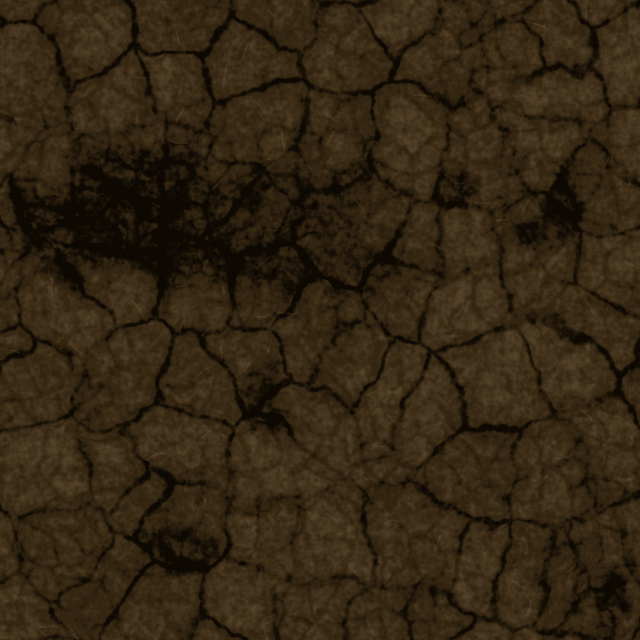
This texture is drawn by a three.js fragment shader. Its source:

```glsl
// Dry cracked brown soil with crumbly clods, dark humus patches and pale fibres.
varying vec2 vUv;

const vec3 SHADOW = vec3(0.050, 0.032, 0.008);
const vec3 EARTH = vec3(0.205, 0.148, 0.068);
const vec3 DUST = vec3(0.325, 0.254, 0.158);

vec2 hash2(vec2 p) {
  vec3 q = fract(p.xyx * vec3(0.1031, 0.1030, 0.0973));
  q += dot(q, q.yzx + 33.33);
  return fract((q.xx + q.yz) * q.zy);
}

float cornerSlope(vec2 cell, vec2 corner, vec2 f) {
  return dot(hash2(cell + corner + 57.0) * 2.0 - 1.0, f - corner);
}

float gradientNoise(vec2 p) {
  vec2 i = floor(p), f = fract(p);
  vec2 u = f * f * f * (f * (f * 6.0 - 15.0) + 10.0);
  float low = mix(cornerSlope(i, vec2(0.0), f), cornerSlope(i, vec2(1.0, 0.0), f), u.x);
  float high = mix(cornerSlope(i, vec2(0.0, 1.0), f), cornerSlope(i, vec2(1.0), f), u.x);
  return mix(low, high, u.y);
}

float fbm(vec2 p) {
  float sum = 0.0, amplitude = 1.0;
  for (int i = 0; i < 4; i++) {
    sum += amplitude * gradientNoise(p);
    p = mat2(1.6, 1.2, -1.2, 1.6) * p + 11.3;
    amplitude *= 0.5;
  }
  return sum;
}

// Voronoi clods: x = distance to the border, y = random value of the clod.
vec2 clods(vec2 p) {
  vec2 home = floor(p), f = fract(p), nearCell = vec2(0.0), nearOffset = vec2(0.0);
  float nearest = 8.0, border = 8.0;
  for (int y = -1; y <= 1; y++)
  for (int x = -1; x <= 1; x++) {
    vec2 cell = vec2(float(x), float(y));
    vec2 offset = cell + hash2(home + cell) - f;
    float d = dot(offset, offset);
    if (d < nearest) { nearest = d; nearCell = cell; nearOffset = offset; }
  }
  for (int y = -2; y <= 2; y++)
  for (int x = -2; x <= 2; x++) {
    vec2 cell = nearCell + vec2(float(x), float(y));
    vec2 offset = cell + hash2(home + cell) - f;
    vec2 across = offset - nearOffset;
    if (dot(across, across) > 0.0001)
      border = min(border, dot(0.5 * (nearOffset + offset), normalize(across)));
  }
  return vec2(border, hash2(home + nearCell + 91.0).x);
}

// Ragged soft spot, 1 inside and 0 outside.
float patchMask(vec2 p, vec2 centre, vec2 radius, float ragged) {
  return 1.0 - smoothstep(0.55, 1.25, length((p - centre) / radius) + ragged);
}

float humus(vec2 p) {
  float ragged = 0.8 * fbm(p * 13.0);
  float mask = patchMask(p, vec2(0.23, 0.66), vec2(0.19, 0.115), ragged);
  mask = max(mask, 0.55 * patchMask(p, vec2(0.47, 0.64), vec2(0.19, 0.13), ragged));
  for (int i = 0; i < 8; i++) {
    vec2 seed = vec2(float(i) * 3.0, 17.0);
    vec2 size = 0.025 + 0.04 * hash2(seed + 40.0);
    mask = max(mask, 0.8 * patchMask(p, hash2(seed), size, ragged));
  }
  return mask;
}

// One short straw in some cells of a grid.
float fibres(vec2 p, float scale, float share) {
  vec2 cell = floor(p * scale), f = fract(p * scale) - 0.5;
  vec2 r = hash2(cell + 23.0);
  float angle = 6.2832 * r.x;
  vec2 along = vec2(cos(angle), sin(angle));
  float reach = clamp(dot(f, along), -0.3, 0.3);
  float d = length(f - along * reach);
  return (1.0 - smoothstep(0.015, 0.075, d)) * step(r.y, share);
}

void main() {
  vec2 uv = vUv;
  vec2 bend = vec2(fbm(uv * 11.0), fbm(uv * 11.0 + 37.0));
  vec2 p = uv + 0.028 * bend;

  vec2 large = clods(p * 8.5);
  vec2 small = clods(p * 19.0 + 5.0);
  vec2 crumb = clods(p * 44.0 + 13.0);
  float dark = humus(uv);

  // Cracks open and close along their length.
  float opening = smoothstep(-0.25, 0.25, gradientNoise(uv * 6.0 + 3.0));
  float crack = (1.0 - smoothstep(0.008, 0.065, large.x)) * mix(0.35, 1.0, opening);
  float fissure = (1.0 - smoothstep(0.01, 0.13, small.x)) * mix(0.65, 0.15, opening);

  // Clod tone, rounded shoulders and fine grain.
  float tone = 0.60 + 0.20 * fbm(uv * 5.0 + 9.0);
  tone += 0.13 * (large.y - 0.5) + 0.12 * (small.y - 0.5);
  tone += 0.13 * smoothstep(0.0, 0.25, large.x) - 0.05;
  tone += 0.06 * smoothstep(0.0, 0.3, small.x);
  tone += 0.28 * gradientNoise(uv * 52.0) + 0.32 * gradientNoise(uv * 105.0);
  tone += 0.20 * gradientNoise(uv * 190.0);
  tone -= 0.50 * crack + 0.30 * fissure;

  // Humus is dark, with a few paler crumbs.
  float crumbTone = smoothstep(0.0, 0.25, crumb.x) * crumb.y * crumb.y;
  tone -= dark * (0.58 - 0.32 * crumbTone);
  tone += 0.22 * fibres(p, 30.0, 0.10) + 0.20 * fibres(uv, 11.0, 0.03);

  tone = clamp(tone, 0.0, 1.0);
  vec3 soil = mix(SHADOW, EARTH, smoothstep(0.0, 1.0, min(tone / 0.55, 1.0)));
  soil = mix(soil, DUST, max(tone - 0.55, 0.0) / 0.45);
  gl_FragColor = vec4(soil, 1.0);
}
```
